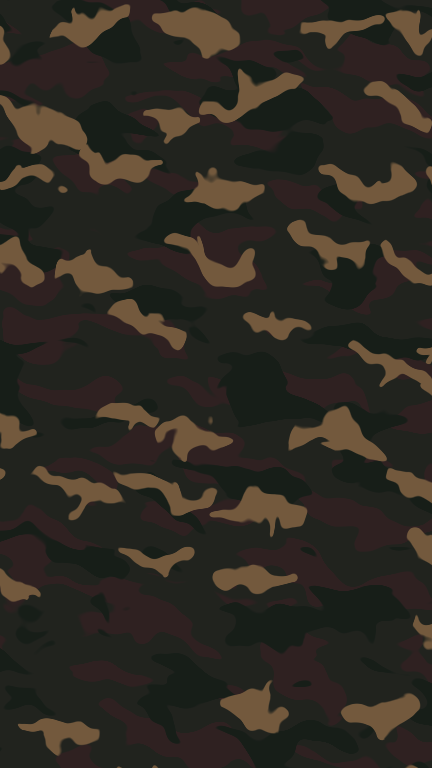
Write a WebGL 1 fragment shader that draws this pattern.

```glsl
precision highp float;
// Dark woodland camouflage: ragged maroon and black patches on a green-grey
// ground come from warped, stretched gradient noise cut at a level. The tan
// islands on top are bent, forked strokes scattered one per jittered cell.

#define PATCH_SIZE vec2(0.20, 0.085)   // noise cell, in canvas widths
#define MAROON_LEVEL 0.11              // higher means less maroon
#define BLACK_LEVEL 0.18               // higher means less black
#define ISLAND_CELL vec2(0.25, 0.178)  // spacing of the tan islands
#define ISLAND_SHARE 0.90              // share of cells holding an island
#define LIMB_LENGTH 0.072
#define LIMB_RADIUS 0.022
#define GROUND vec3(0.129, 0.137, 0.118)
#define MAROON vec3(0.184, 0.129, 0.130)
#define BLACK vec3(0.090, 0.117, 0.096)
#define TAN vec3(0.450, 0.350, 0.240)

uniform vec2 u_resolution;

vec2 hash2(vec2 p) {
  vec3 q = fract(p.xyx * vec3(0.1031, 0.1030, 0.0973));
  q += dot(q, q.yzx + 33.33);
  return fract((q.xx + q.yz) * q.zy);
}

// Contribution of one lattice corner to the gradient noise
float corner(vec2 cell, vec2 offset) {
  vec2 gradient = normalize(hash2(cell) * 2.0 - 0.999);
  return dot(gradient, offset);
}

float noise(vec2 p) {
  vec2 i = floor(p), f = p - i;
  vec2 w = f * f * (3.0 - 2.0 * f);
  vec2 e = vec2(1.0, 0.0);
  float low = mix(corner(i, f), corner(i + e, f - e), w.x);
  float high = mix(corner(i + e.yx, f - e.yx), corner(i + 1.0, f - 1.0), w.x);
  return mix(low, high, w.y);
}

vec2 warp(vec2 p, float frequency, float seed) {
  vec2 q = p * frequency + seed;
  return vec2(noise(q), noise(q + 41.7));
}

// Horizontal patches, leaning slightly down to the right
float patches(vec2 p, float seed) {
  p += 0.06 * warp(p, 7.0, seed) + 0.018 * warp(p, 19.0, seed);
  p.y += 0.15 * p.x;
  vec2 q = p / PATCH_SIZE + seed;
  return noise(q) + 0.4 * noise(q * 2.2 + 17.3);
}

// Distance to a tapered stroke from the origin to tip
float limb(vec2 p, vec2 tip, float startRadius, float tipRadius) {
  float h = clamp(dot(p, tip) / dot(tip, tip), 0.0, 1.0);
  return length(p - tip * h) - mix(startRadius, tipRadius, h);
}

float smoothMin(float a, float b, float k) {
  float h = max(k - abs(a - b), 0.0) / k;
  return min(a, b) - 0.25 * h * h * k;
}

// One island: a left and a right limb plus a short spur
float island(vec2 p, vec2 id) {
  vec2 bend = hash2(id + 11.0), tips = hash2(id + 23.0);
  vec2 spurRand = hash2(id + 37.0), size = hash2(id + 53.0);
  float scale = mix(0.72, 1.25, size.x);
  float reach = LIMB_LENGTH * scale;
  float radius = LIMB_RADIUS * mix(0.8, 1.2, size.y);
  vec2 left = reach * vec2(-1.0, mix(-0.35, 0.75, bend.x));
  vec2 right = reach * vec2(1.0, mix(-0.75, 0.45, bend.y));
  vec2 spur = reach * vec2(spurRand.x - 0.5, spurRand.y < 0.5 ? -0.6 : 0.5);
  vec2 tipRadius = radius * mix(vec2(0.4), vec2(1.05), tips);
  float d = limb(p, left, radius, tipRadius.x);
  d = smoothMin(d, limb(p, right, radius, tipRadius.y), 0.012);
  return smoothMin(d, limb(p, spur, radius * 0.8, radius * 0.4), 0.012);
}

float islands(vec2 p) {
  p += 0.06 * warp(p, 9.0, 5.0) + 0.026 * warp(p, 24.0, 9.0);
  float nearest = 1.0;
  float row = floor(p.y / ISLAND_CELL.y);
  for (int j = -1; j <= 1; j++) {
    float y = row + float(j);
    float shift = fract(y * 0.382);
    float column = floor(p.x / ISLAND_CELL.x - shift);
    for (int i = -1; i <= 1; i++) {
      vec2 id = vec2(column + float(i), y);
      vec2 jitter = 0.25 + 0.5 * hash2(id + 71.0);
      vec2 center = (id + vec2(shift, 0.0) + jitter) * ISLAND_CELL;
      if (hash2(id + 97.0).x < ISLAND_SHARE)
        nearest = min(nearest, island(p - center, id));
    }
  }
  return nearest;
}

void main() {
  float pixel = 1.0 / u_resolution.x;
  vec2 p = gl_FragCoord.xy * pixel;
  float soft = 7.0 * pixel;  // edge width scaled by the typical noise slope

  float maroon = patches(p, 3.1) - MAROON_LEVEL;
  float black = patches(p, 63.4) - BLACK_LEVEL;

  vec3 color = mix(GROUND, MAROON, smoothstep(-soft, soft, maroon));
  color = mix(color, BLACK, smoothstep(-soft, soft, black));
  color = mix(color, TAN, smoothstep(pixel, -pixel, islands(p)));
  gl_FragColor = vec4(color, 1.0);
}
```
